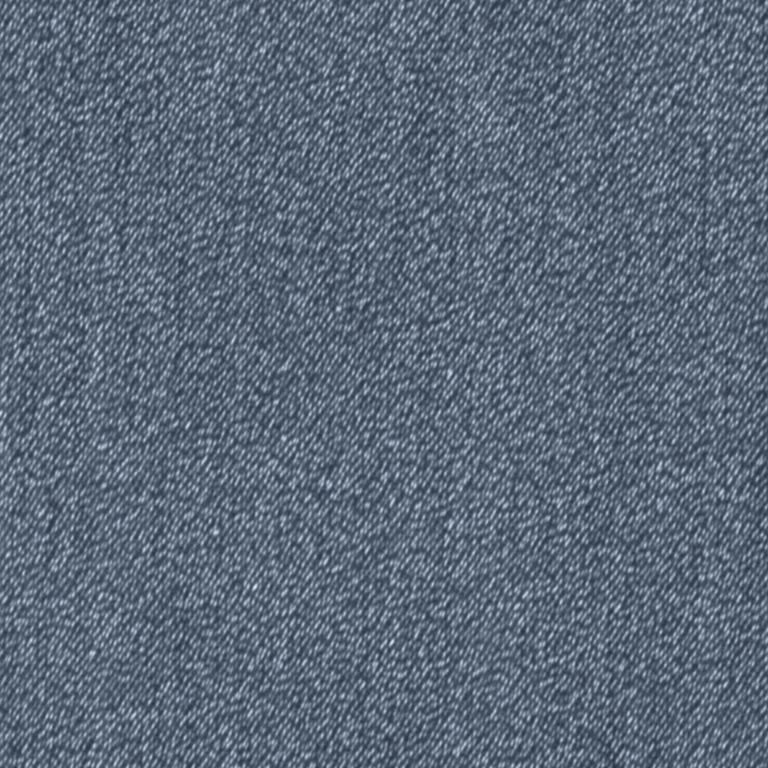
A Shadertoy shader for this texture:

```glsl
// Washed blue denim: steep slanted yarn grains on a staggered twill lattice,
// summed like cellular noise with random position and brightness,
// then tinted by vertical yarn streaks, broad fading and fine fuzz.

#define COLUMNS 184.0       // warp columns across the canvas
#define ROWS 77.0           // grains along one column
#define TWILL_STEP 0.62     // rise per column, in grains
#define JITTER 0.46         // scatter of the grain centres
#define GRAIN_WIDTH 0.0015  // softness across a grain
#define GRAIN_LENGTH 0.0032 // softness along a grain
#define GRAIN_ANGLE 1.2     // lean from the horizontal, radians
#define CONTRAST 0.41
#define STREAKS 0.085
#define FADING 0.02
#define FUZZ 0.09

const vec3 MID_BLUE = vec3(0.362, 0.412, 0.476);
const vec3 TONE_TINT = vec3(1.0, 1.02, 1.03);
const float MEAN_COVER = 0.34;

float hash(vec2 p) {
    vec3 q = fract(vec3(p.xyx) * 0.1031);
    q += dot(q, q.yzx + 33.33);
    return fract((q.x + q.y) * q.z);
}

// Smooth value noise, 0 to 1
float noise(vec2 p) {
    vec2 cell = floor(p), f = fract(p);
    f = f * f * (3.0 - 2.0 * f);
    float low = mix(hash(cell), hash(cell + vec2(1, 0)), f.x);
    float high = mix(hash(cell + vec2(0, 1)), hash(cell + vec2(1, 1)), f.x);
    return mix(low, high, f.y);
}

// Sum of slanted soft grains around a point
float twill(vec2 uv) {
    vec2 along = vec2(cos(GRAIN_ANGLE), sin(GRAIN_ANGLE));
    vec2 across = vec2(along.y, -along.x);
    float column = floor(uv.x * COLUMNS);
    float sum = 0.0;
    for (int i = -2; i <= 2; i++) {
        float c = column + float(i);
        float rise = c * TWILL_STEP + 0.25 * hash(vec2(c + 50.0, 7.0));
        float row = floor(uv.y * ROWS - rise);
        for (int j = -1; j <= 1; j++) {
            vec2 id = vec2(c, row + float(j)) + 300.0;
            vec2 scatter = vec2(hash(id + 17.3), hash(id + 71.9)) - 0.5;
            vec2 center = vec2(c, row + float(j) + rise) + 0.5 + JITTER * scatter;
            vec2 d = uv - center / vec2(COLUMNS, ROWS);
            vec2 q = vec2(dot(d, across) / GRAIN_WIDTH, dot(d, along) / GRAIN_LENGTH);
            float brightness = 0.45 + 0.7 * hash(id);
            sum += brightness * exp(-0.5 * dot(q, q));
        }
    }
    return sum;
}

void mainImage(out vec4 fragColor, in vec2 fragCoord) {
    vec2 uv = fragCoord / iResolution.y;

    // Slow waver of the weave
    vec2 waver = vec2(sin(uv.y * 19.0 + 2.0 * sin(uv.x * 7.0)),
                      sin(uv.x * 23.0 + 2.0 * sin(uv.y * 11.0)));
    float tone = (twill(uv + 0.0008 * waver) - MEAN_COVER) * CONTRAST;

    // Vertical yarn streaks, narrow and wide
    float streak = 0.75 * noise(uv * vec2(170.0, 6.0) + 40.0)
                 + 0.25 * noise(uv * vec2(45.0, 2.0) + 90.0);
    tone += (streak - 0.5) * STREAKS;

    // Broad fading and fine fuzz
    tone += (noise(uv * vec2(6.0, 3.0) + 11.0) - 0.5) * FADING;
    tone += (noise(uv * 300.0 + 200.0) - 0.5) * FUZZ;

    vec3 color = MID_BLUE + TONE_TINT * max(tone, -0.2);
    fragColor = vec4(clamp(color, 0.0, 1.0), 1.0);
}
```
